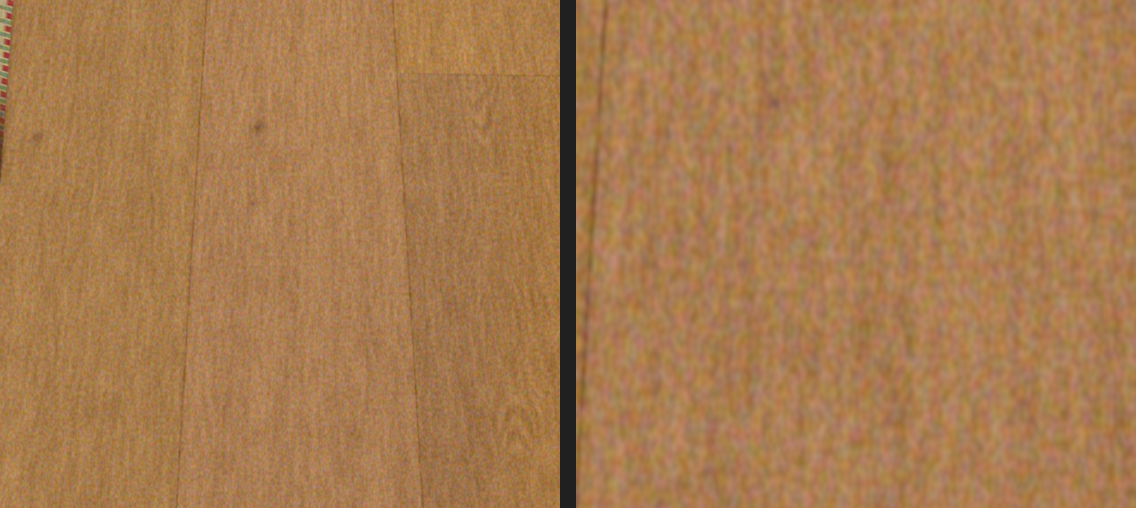
Left: the whole. Right: its middle third, enlarged.
Give the GLSL for this texture, as a WebGL 2 fragment shader.

```glsl
#version 300 es
precision highp float;
uniform vec2 u_resolution;
out vec4 fragColor;

// Floor layout, in fractions of the canvas
const float VANISH_X = 0.535;
const float BOARD_TOP = 0.332;
const float BOARD_BOTTOM = 0.440;
const float BUTT_Y = 0.856;
const float SEAM_HALF = 0.0015;
const float SEAM_DEPTH = 0.50;

// Wood
const vec3 LEFT_TONE = vec3(0.655, 0.484, 0.295);
const vec3 MIDDLE_TONE = vec3(0.664, 0.486, 0.322);
const vec3 RIGHT_TONE = vec3(0.622, 0.452, 0.292);
const vec3 RIGHT_FAR_TONE = vec3(0.665, 0.483, 0.285);
const vec3 SEAM_COLOR = vec3(0.47, 0.30, 0.13);
const vec3 KNOT_COLOR = vec3(0.40, 0.27, 0.15);
const float GRAIN_DEPTH = 0.050;
const float FIBRE_DEPTH = 0.055;
const float FLAME_DEPTH = 0.034;
const float FLAME_RINGS = 105.0;
const vec3 SPECKLE_DEPTH = vec3(0.085, 0.065, 0.140);
const float MOTTLE_DEPTH = 0.060;

// Knots: x, y, radius, strength
const vec4 KNOTS[4] = vec4[4](
  vec4(0.461, 0.749, 0.013, 0.55), vec4(0.065, 0.729, 0.009, 0.45),
  vec4(0.450, 0.598, 0.006, 0.40), vec4(0.208, 0.214, 0.008, 0.30));

// Rug edge
const vec3 RUG_CREAM = vec3(0.72, 0.64, 0.48);
const vec3 RUG_RED = vec3(0.62, 0.22, 0.20);
const vec3 RUG_GREEN = vec3(0.48, 0.53, 0.36);
const vec3 RUG_SHADE = vec3(0.36, 0.23, 0.12);
const float RUG_END = 0.64;
const float RUG_WIDTH = 0.023;
const float RUG_STITCHES = 38.0;

vec2 gradientAt(vec2 cell) {
  vec3 h = fract(cell.xyx * vec3(0.1031, 0.1030, 0.0973));
  h += dot(h, h.yzx + 33.33);
  float angle = 6.2832 * fract((h.x + h.y) * h.z);
  return vec2(cos(angle), sin(angle));
}

float gradientNoise(vec2 p) {
  vec2 i = floor(p), f = p - i, e = vec2(1.0, 0.0);
  vec2 w = f * f * f * (f * (f * 6.0 - 15.0) + 10.0);
  float low = mix(dot(gradientAt(i), f), dot(gradientAt(i + e), f - e), w.x);
  float high = mix(dot(gradientAt(i + e.yx), f - e.yx), dot(gradientAt(i + 1.0), f - 1.0), w.x);
  return mix(low, high, w.y);
}

// Long streaks that follow the length of a board
float grain(vec2 b) {
  b.x += 0.03 * gradientNoise(b * vec2(3.0, 4.0));
  float sum = 0.0, amp = 0.6;
  vec2 scale = vec2(8.0, 1.8);
  for (int i = 0; i < 4; i++) {
    sum += amp * gradientNoise(b * scale + float(i) * 17.3);
    scale *= vec2(1.9, 2.4);
    amp *= 0.75;
  }
  return sum;
}

// Broken nested arches that open away from the middle of a board
float flame(vec2 b, float axis, float centerY) {
  float d = b.x - axis + 0.07 * gradientNoise(b * vec2(4.0, 8.0));
  float phase = abs(b.y - centerY) - 1.3 * sqrt(d * d + 0.0008);
  phase += 0.06 * gradientNoise(b * vec2(8.0, 9.0) + 5.0);
  float patchy = smoothstep(-0.1, 0.35, gradientNoise(b * vec2(6.0, 8.0) + 31.0));
  return sin(phase * FLAME_RINGS) * exp(-d * d * 45.0) * patchy;
}

float lineMask(float dist, float soft) {
  return 1.0 - smoothstep(SEAM_HALF - soft, SEAM_HALF + soft, abs(dist));
}

void main() {
  vec2 uv = gl_FragCoord.xy / u_resolution;
  vec2 p = uv * vec2(u_resolution.x / u_resolution.y, 1.0);
  float soft = 0.0016 + 0.5 / u_resolution.y;

  // Board coordinates: seams lie on whole values of b.x
  float boardWidth = mix(BOARD_BOTTOM, BOARD_TOP, uv.y);
  vec2 b = vec2((uv.x - VANISH_X) / boardWidth + 0.5, uv.y);
  float isRight = smoothstep(-soft, soft, (b.x - 1.0) * boardWidth);
  float isMiddle = smoothstep(-soft, soft, b.x * boardWidth);
  float buttDist = uv.y - BUTT_Y + 0.02 * (uv.x - 0.71);
  float isFar = smoothstep(-soft, soft, buttDist);

  // Board tone, broad light, grain and arches
  vec3 rightTone = mix(RIGHT_TONE, RIGHT_FAR_TONE, isFar);
  rightTone += vec3(0.025, 0.012, -0.03) * smoothstep(0.8, 1.0, uv.x) * (1.0 - isFar);
  vec3 color = mix(mix(LEFT_TONE, MIDDLE_TONE, isMiddle), rightTone, isRight);
  vec2 glow = uv - vec2(0.64, 0.85);
  color += vec3(0.035, 0.032, 0.015) * exp(-dot(glow, glow) * 14.0);
  float boardId = floor(b.x) + 5.0 * step(0.0, buttDist) * step(1.0, b.x);
  vec2 g = b + boardId * vec2(7.7, 3.1);
  color += GRAIN_DEPTH * vec3(1.0, 0.95, 0.75) * grain(g);
  color += FIBRE_DEPTH * gradientNoise(g * vec2(42.0, 17.0));
  float arches = flame(b, 1.41, 0.58) * isRight * (1.0 - isFar);
  color += FLAME_DEPTH * (arches + 0.3 * flame(b, 0.48, 0.66) * isMiddle * (1.0 - isRight));

  // Knots, each with a faint smudge trailing below
  for (int i = 0; i < 4; i++) {
    vec4 k = KNOTS[i];
    vec2 d = (p - k.xy * vec2(p.x / uv.x, 1.0)) / k.z;
    d.x -= 0.35 * d.y;
    d += 0.5 * gradientNoise(p * 60.0);
    vec2 s = (d + vec2(0.0, 3.0)) / vec2(2.5, 4.5);
    color = mix(color, KNOT_COLOR, k.w * (exp(-dot(d, d) * 1.2) + 0.16 * exp(-dot(s, s))));
  }

  // Seams between boards and the butt joint
  float seamDist = min(abs(b.x), abs(b.x - 1.0)) * boardWidth;
  float wear = 0.85 + 0.9 * gradientNoise(vec2(b.x * 3.0, uv.y * 32.0));
  float seam = lineMask(seamDist, soft) + 0.2 * exp(-seamDist * 150.0);
  seam = max(seam, 0.65 * lineMask(buttDist, soft) * isRight);
  color = mix(color, SEAM_COLOR, clamp(seam * wear * SEAM_DEPTH, 0.0, 1.0));

  // Stitched rug edge narrowing down the left side
  float rise = (uv.y - RUG_END) / (1.0 - RUG_END);
  float rugDist = uv.x - RUG_WIDTH * rise;
  float band = 0.5 + 0.5 * cos(6.2832 * (uv.y * RUG_STITCHES + uv.x * 12.0));
  vec3 rug = mix(RUG_CREAM, RUG_GREEN, smoothstep(0.6, 1.0, 1.0 - band));
  rug = mix(rug, RUG_RED, smoothstep(0.4, 0.8, band) * smoothstep(-0.014, -0.006, rugDist));
  rug = mix(RUG_SHADE, rug, smoothstep(0.1, 0.65, rise));
  float shadow = exp(-max(rugDist, 0.0) * 160.0) * smoothstep(-0.05, 0.1, rise);
  color = mix(color, RUG_SHADE, 0.4 * shadow);
  color = mix(color, rug, (1.0 - smoothstep(-soft, soft, rugDist)) * step(0.0, rise));

  // Coloured speckle over a finer mottle
  vec2 s = p * vec2(125.0, 90.0);
  vec3 speck = vec3(gradientNoise(s), gradientNoise(s + 41.3), gradientNoise(s + 83.7));
  color += SPECKLE_DEPTH * speck + MOTTLE_DEPTH * gradientNoise(s * 1.7 + 13.0);
  fragColor = vec4(clamp(color, 0.0, 1.0), 1.0);
}
```
